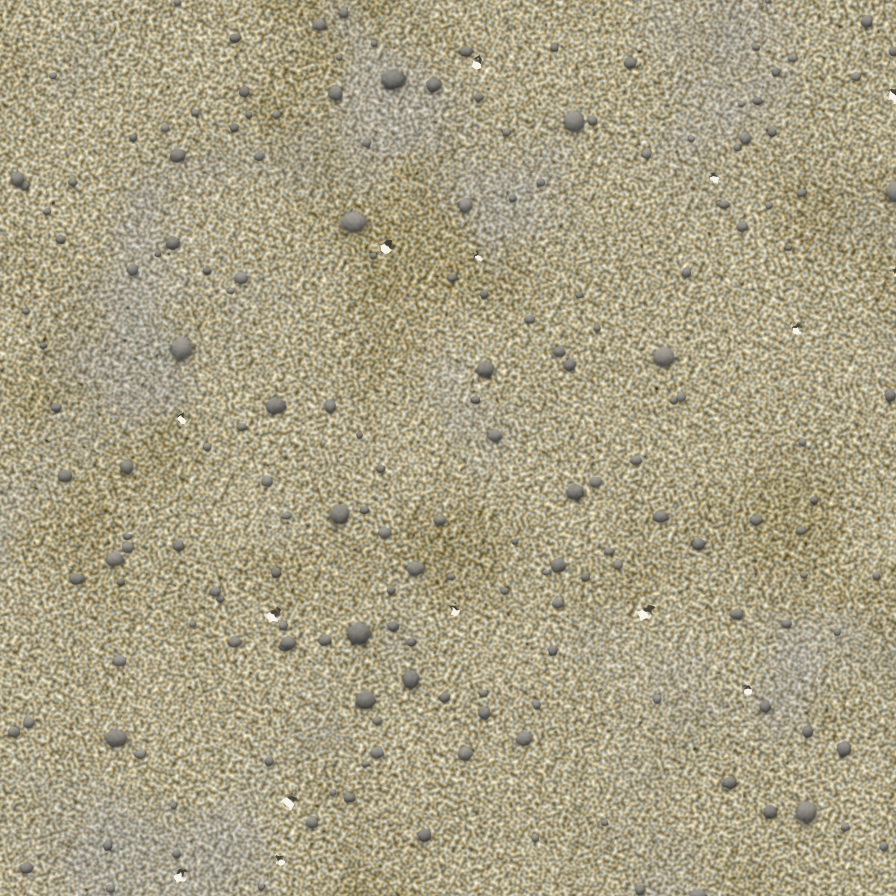
Write a WebGL 2 fragment shader that draws this texture.

```glsl
#version 300 es
precision highp float;

uniform vec2 u_resolution;
out vec4 fragColor;

const vec3 SAND = vec3(0.685, 0.652, 0.535);
const vec3 OCHRE = vec3(0.605, 0.560, 0.410);
const vec3 ASH = vec3(0.655, 0.642, 0.590);
const vec3 STONE_DARK = vec3(0.27, 0.27, 0.26);
const vec3 STONE_LIGHT = vec3(0.63, 0.62, 0.59);
const vec3 CHIP = vec3(0.97, 0.96, 0.92);
const vec3 PIT = vec3(0.20, 0.19, 0.16);

vec2 hash2(vec2 p) {
  vec3 v = fract(p.xyx * vec3(0.1031, 0.1030, 0.0973));
  v += dot(v, v.yzx + 33.33);
  return fract((v.xx + v.yz) * v.zy);
}

mat2 rotation(float angle) {
  float c = cos(angle), s = sin(angle);
  return mat2(c, s, -s, c);
}

float cornerSlope(vec2 cell, vec2 offset) {
  float angle = 6.2832 * hash2(cell).x;
  return dot(vec2(cos(angle), sin(angle)), offset);
}

float gradientNoise(vec2 p) {
  vec2 i = floor(p), f = p - i;
  vec2 w = f * f * f * (f * (f * 6.0 - 15.0) + 10.0);
  vec2 e = vec2(1.0, 0.0);
  float low = mix(cornerSlope(i, f), cornerSlope(i + e, f - e), w.x);
  float high = mix(cornerSlope(i + e.yx, f - e.yx), cornerSlope(i + 1.0, f - 1.0), w.x);
  return mix(low, high, w.y);
}

float fbm(vec2 p) {
  float sum = 0.0, amplitude = 1.0;
  for (int i = 0; i < 4; i++) {
    sum += amplitude * gradientNoise(p);
    p = rotation(0.6) * p * 2.0 + 17.3;
    amplitude *= 0.55;
  }
  return sum;
}

float disc(vec2 p, float softness) {
  return 1.0 - smoothstep(1.0 - softness, 1.0 + softness, length(p));
}

// Broad stains under fine, slightly tinted grains
vec3 sandColor(vec2 uv) {
  float ash = smoothstep(0.0, 0.55, fbm(uv * 3.2 + 41.0));
  float ochre = smoothstep(0.0, 0.6, fbm(uv * 3.7 + 83.0));
  vec3 color = mix(SAND, OCHRE, 0.75 * ochre);
  color = mix(color, ASH, 0.85 * ash) + 0.035 * fbm(uv * 9.0 + 7.0);

  vec2 g = rotation(0.47) * uv + 3.0;
  float grain = gradientNoise(g * 230.0) + 0.5 * gradientNoise(g * 125.0);
  float tint = gradientNoise(g * 205.0 + 60.0);
  float speck = smoothstep(0.36, 0.6, gradientNoise(g * 150.0 + 90.0));
  color += grain * vec3(0.39, 0.40, 0.41) * mix(1.0, 0.8, ash);
  color += tint * vec3(0.09, 0.0, -0.14) * mix(1.0, 0.5, ash);
  return color - 0.16 * speck;
}

// Rounded stones lit from above, at most one in each cell
vec3 addPebbles(vec3 color, vec2 uv, float cells, float seed, float share, vec2 radii, float pixel) {
  vec2 p = rotation(seed) * uv * cells + seed * 13.0;
  vec2 cell = floor(p);
  vec2 pick = hash2(cell + seed * 31.0);
  float crowding = 1.0 + 1.6 * gradientNoise(cell * 0.31 + seed);
  if (pick.x > share * crowding) return color;

  vec2 center = mix(vec2(0.27), vec2(0.73), hash2(cell + seed * 57.0));
  vec2 look = hash2(cell + seed * 71.0);
  float radius = mix(radii.x, radii.y, pick.y * pick.y);
  vec2 q = (fract(p) - center) / (cells * radius);
  q = q * rotation(seed);
  q *= mix(vec2(0.86, 1.14), vec2(1.1, 0.9), look.x);
  q *= 1.0 + 0.22 * gradientNoise(q * 1.3 + cell * 5.0);

  float softness = max(0.17, 0.8 * pixel / radius);
  float shadow = disc((q + vec2(-0.06, 0.28)) / 1.08, 0.38);
  vec3 normal = vec3(q, sqrt(max(0.0, 1.0 - dot(q, q))));
  float light = dot(normal, vec3(-0.12, 0.72, 0.55));
  float shade = smoothstep(-0.4, 1.05, light) + 0.22 * (look.y - 0.5);
  shade += 0.12 * gradientNoise(uv * 210.0);
  vec3 stone = mix(STONE_DARK, STONE_LIGHT, shade);
  color = mix(color, color * 0.6, 0.75 * shadow);
  return mix(color, stone, 0.92 * disc(q, softness));
}

// Sparse pale chips, each beside a small dark pit
vec3 addChips(vec3 color, vec2 uv, float cells, float share, float pixel) {
  vec2 p = uv * cells + 0.37;
  vec2 cell = floor(p);
  vec2 pick = hash2(cell + 211.0);
  if (pick.x > share) return color;

  vec2 center = mix(vec2(0.25), vec2(0.75), hash2(cell + 307.0));
  float radius = mix(0.0035, 0.0065, pick.y);
  vec2 q = (fract(p) - center) / (cells * radius);
  q *= 1.0 + 0.7 * gradientNoise(q * 1.1 + cell * 3.0);
  float softness = max(0.2, 0.8 * pixel / radius);
  vec2 pitOffset = vec2(mix(-0.9, 0.9, pick.y), 0.85);
  color = mix(color, PIT, 0.85 * disc((q - pitOffset) * 1.25, 0.35));
  return mix(color, CHIP, disc(rotation(0.6) * q * vec2(0.95, 1.3), softness));
}

void main() {
  float pixel = 1.0 / min(u_resolution.x, u_resolution.y);
  vec2 uv = gl_FragCoord.xy * pixel;
  vec3 color = sandColor(uv);
  color = addPebbles(color, uv, 25.0, 1.0, 0.13, vec2(0.0035, 0.0065), pixel);
  color = addPebbles(color, uv, 21.0, 2.0, 0.15, vec2(0.0045, 0.0085), pixel);
  color = addPebbles(color, uv, 15.0, 3.0, 0.22, vec2(0.0065, 0.0130), pixel);
  color = addChips(color, uv, 10.0, 0.13, pixel);
  fragColor = vec4(clamp(color, 0.0, 1.0), 1.0);
}
```
